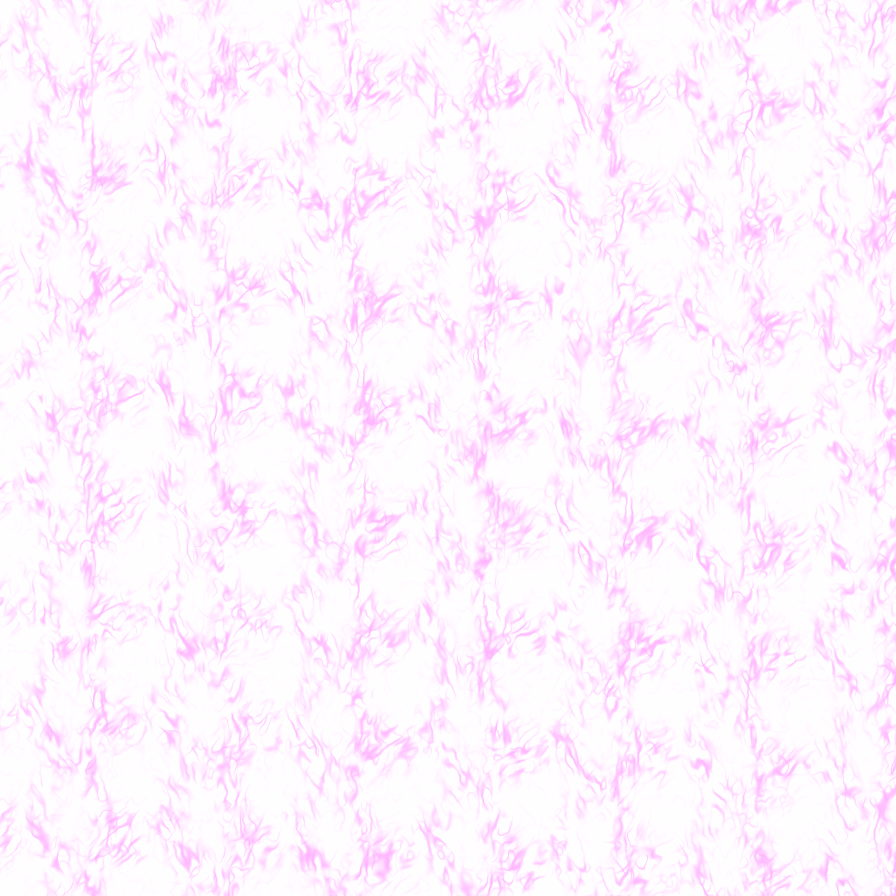
Reproduce this texture procedurally as a three.js fragment shader.

```glsl
// Pale pink crackle on white: upright columns of frayed strokes that part around
// oval gaps and throw a slanting tuft to the right in every row. Strokes are the
// zero lines of stretched gradient noise, masked by a drifting cell layout.

#define PAPER vec3(1.0, 0.997, 1.0)
#define INK vec3(1.0, 0.67, 1.0)
#define CELL vec2(0.1475, 0.1235)      // column and row spacing
#define ORIGIN vec2(0.078, 0.935)      // first column and its top tuft
#define ROW_DRIFT 0.0105               // drop of the rows per column
#define COLUMN_LEAN 0.013              // sideways slant over the canvas height
#define STROKE_FREQ vec2(94.0, 33.0)   // noise cells across and along a stroke
#define STROKE_WIDTH 0.20
#define STROKE_GAIN 2.1
#define THREAD_FREQ 88.0
#define THREAD_WIDTH 0.13
#define THREAD_GAIN 1.0

const float TAU = 6.2831853;

varying vec2 vUv;

vec2 hash22(vec2 p) {
  vec3 h = fract(vec3(p.xyx) * vec3(0.1031, 0.1030, 0.0973));
  h += dot(h, h.yzx + 33.33);
  return fract((h.xx + h.yz) * h.zy);
}

// Unit gradient at a lattice point, dotted with the offset from it
float corner(vec2 cell, vec2 offset) {
  vec2 g = hash22(cell) - 0.5;
  return dot(g / max(length(g), 0.001), offset);
}

float noise(vec2 p) {
  vec2 i = floor(p);
  vec2 f = p - i;
  vec2 s = f * f * f * (f * (f * 6.0 - 15.0) + 10.0);
  vec2 e = vec2(1.0, 0.0);
  return mix(mix(corner(i, f), corner(i + e, f - e), s.x),
             mix(corner(i + e.yx, f - e.yx), corner(i + 1.0, f - 1.0), s.x), s.y);
}

vec2 noise2(vec2 p) {
  return vec2(noise(p), noise(p + 57.3));
}

// Soft line along the zero crossings of a noise value
float ridge(float n, float width) {
  return max(0.0, 1.0 - abs(n) / width);
}

// Broken strokes running along one direction
float strokes(vec2 p, vec2 dir, float seed) {
  dir = normalize(dir);
  vec2 q = vec2(dot(p, vec2(dir.y, -dir.x)), dot(p, dir));
  float line = ridge(noise(q * STROKE_FREQ + seed), STROKE_WIDTH);
  float breaks = smoothstep(-0.32, 0.36, noise(q * vec2(76.0, 42.0) + seed + 19.7));
  return line * breaks;
}

float bell(float x) {
  return exp(-x * x);
}

// Strength of the left strand, right strand and tuft
vec3 strandMasks(vec2 p) {
  p -= ORIGIN;
  p.x += COLUMN_LEAN * (p.y + 0.5);
  float column = floor(p.x / CELL.x + 0.42);
  float u = p.x / CELL.x - column;
  float v = (p.y + ROW_DRIFT * column) / CELL.y;
  v += 0.12 * (hash22(vec2(column, 4.0)).x - 0.5);
  v = fract(v + 0.5) - 0.5;

  float leftPath = -0.20 - 0.10 * cos(TAU * (v - 0.2));
  float rightPath = 0.17 + 0.06 * cos(TAU * (v - 0.1));
  float left = bell((u - leftPath) / 0.115) * (0.72 + 0.28 * cos(TAU * (v + 0.05)));
  float right = bell((u - rightPath) / 0.095) * (0.88 + 0.12 * cos(TAU * (v + 0.1)));

  vec2 t = vec2(u - 0.36, v + 0.03);
  float along = dot(t, vec2(0.72, 0.69));
  float across = dot(t, vec2(-0.69, 0.72));
  float tuft = bell(along / 0.21) * bell(across / 0.18);
  return vec3(left, right, tuft);
}

void main() {
  // Wander of the layout, then finer bends of the strokes
  vec2 drift = 0.011 * noise2(vUv * 9.0) + 0.011 * noise2(vUv * 29.0 + 8.0);
  vec3 mask = strandMasks(vUv + drift);
  vec2 p = vUv + 0.005 * noise2(vUv * 36.0 + 3.1) + 0.002 * noise2(vUv * 120.0 + 6.4);

  // Patchy strength
  float patches = 0.95 + 0.5 * noise(vUv * 21.0 + 31.0);

  // One stroke layer for each part of the column
  vec3 layers = vec3(strokes(p, vec2(-0.36, 1.0), 11.0),
                     strokes(p, vec2(0.10, 1.0), 43.0),
                     strokes(p, vec2(0.75, 0.66), 87.0));
  float ink = dot(layers, mask) * patches * STROKE_GAIN;

  // Fine threads close to the strands, nearly lost in the gaps
  float nearby = min(1.0, dot(sqrt(mask), vec3(0.85)));
  float thread = ridge(noise(p * THREAD_FREQ * vec2(1.0, 0.75) + 71.0), THREAD_WIDTH);
  thread *= smoothstep(-0.25, 0.45, noise(p * 52.0 + 113.0));
  thread *= THREAD_GAIN * mix(0.09, 1.0, nearby * nearby);

  // Overlaps deepen the colour without clipping
  float amount = 1.0 - exp(-ink - thread);
  gl_FragColor = vec4(mix(PAPER, INK, amount), 1.0);
}
```
